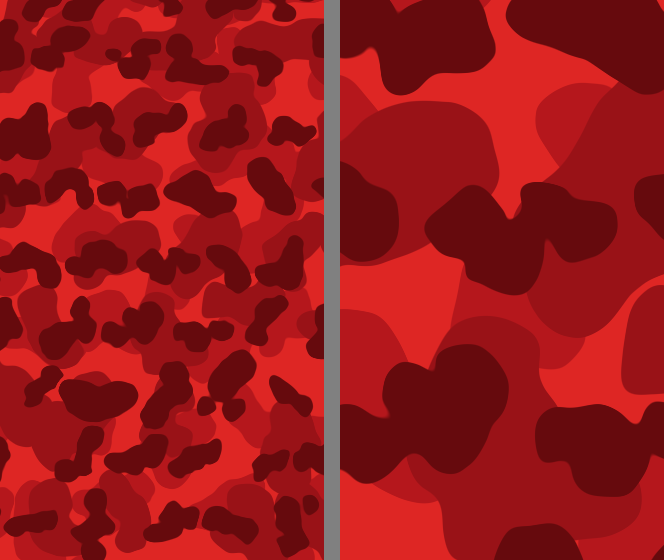
Left: the whole. Right: its middle third, enlarged.
A WebGL 2 fragment shader for this pattern:

```glsl
#version 300 es
precision highp float;
// Red camouflage: three layers of lobed, flat-coloured patches over a bright ground.

uniform vec2 u_resolution;
out vec4 fragColor;

// Colours, from the ground up
const vec3 BRIGHT_RED = vec3(0.87, 0.15, 0.14);
const vec3 MEDIUM_RED = vec3(0.71, 0.09, 0.11);
const vec3 DEEP_RED   = vec3(0.60, 0.07, 0.09);
const vec3 DARK_RED   = vec3(0.40, 0.04, 0.05);

// Cell size of each layer, as a share of the canvas width
const float MEDIUM_CELL = 0.27;
const float DEEP_CELL   = 0.29;
const float DARK_CELL   = 0.205;

// Patch outline growth, in cells: raises the share of a layer
const float MEDIUM_GROW = 0.055;
const float DEEP_GROW   = 0.06;
const float DARK_GROW   = 0.015;

// Patch shape, in cells
const int   LOBES        = 5;
const float LOBE_STEP    = 0.16;
const float LOBE_SPREAD  = 0.36;
const float LOBE_MIN     = 0.10;
const float LOBE_RANGE   = 0.11;
const float LOBE_BLEND   = 0.08;
const float WARP_COARSE  = 0.13;
const float WARP_FINE    = 0.035;
const float DARK_GAP     = 0.06;
const float EDGE_PIXELS  = 0.7;

float hash(vec2 p) {
    return fract(sin(dot(p, vec2(127.1, 311.7))) * 43758.5453);
}

vec2 hash2(vec2 p) {
    return vec2(hash(p), hash(p + vec2(37.4, 11.8)));
}

// Smooth vector noise in -0.5..0.5
vec2 noise2(vec2 p) {
    vec2 i = floor(p), f = fract(p);
    f = f * f * (3.0 - 2.0 * f);
    vec2 low  = mix(hash2(i), hash2(i + vec2(1, 0)), f.x);
    vec2 high = mix(hash2(i + vec2(0, 1)), hash2(i + vec2(1, 1)), f.x);
    return mix(low, high, f.y) - 0.5;
}

float smoothMin(float a, float b, float k) {
    float h = max(k - abs(a - b), 0.0) / k;
    return min(a, b) - 0.25 * h * h * k;
}

// One patch: a wandering chain of discs melted together
float patchDistance(vec2 p, vec2 key) {
    float d = 10.0;
    for (int i = 0; i < LOBES; i++) {
        vec2 r = hash2(key + float(i + 1) * vec2(5.37, 2.71));
        vec2 centre = vec2((float(i) - 0.5 * float(LOBES - 1)) * LOBE_STEP,
                           (r.x - 0.5) * LOBE_SPREAD);
        float radius = LOBE_MIN + LOBE_RANGE * r.y;
        d = smoothMin(d, length(p - centre) - radius, LOBE_BLEND);
    }
    return d;
}

// Distance to a layer of patches on a jittered brick grid, in cells.
// tilt holds the mean angle and its range; a positive gap keeps patches apart.
float layerDistance(vec2 p, float seed, vec2 tilt, float jitter, float gap) {
    vec2 shift = seed * vec2(7.31, 3.17);
    p += WARP_COARSE * noise2(p * 3.0 + shift);
    p += WARP_FINE * noise2(p * 8.0 + shift);
    float nearest = 10.0, second = 10.0;
    for (int y = -1; y <= 1; y++) {
        float row = floor(p.y) + float(y);
        float offset = 0.5 * mod(row, 2.0);
        for (int x = -1; x <= 1; x++) {
            float column = floor(p.x - offset) + float(x);
            vec2 key = vec2(column, row) + shift;
            vec2 centre = vec2(column + offset, row) + 0.5;
            centre += (hash2(key) - 0.5) * jitter;
            vec2 r = hash2(key + vec2(61.7, 23.9));
            float angle = tilt.x + (r.x - 0.5) * tilt.y;
            float size = mix(0.75, 1.15, r.y);
            float c = cos(angle), s = sin(angle);
            vec2 local = mat2(c, -s, s, c) * (p - centre) / size;
            float d = patchDistance(local, key) * size;
            second = min(second, max(d, nearest));
            nearest = min(nearest, d);
        }
    }
    if (gap <= 0.0) return nearest;
    return -smoothMin(-nearest, second - nearest - gap, gap);
}

// Coverage of a patch, with the edge smoothed over about a pixel
float cover(float d, float cell) {
    float edge = EDGE_PIXELS / u_resolution.x;
    return 1.0 - smoothstep(-edge, edge, d * cell);
}

void main() {
    vec2 uv = gl_FragCoord.xy / u_resolution.x;

    float medium = layerDistance(uv / MEDIUM_CELL, 1.0, vec2(0.4, 2.6), 0.45, 0.0) - MEDIUM_GROW;
    float deep = layerDistance(uv / DEEP_CELL, 2.0, vec2(1.1, 2.4), 0.45, 0.0) - DEEP_GROW;
    float dark = layerDistance(uv / DARK_CELL, 3.0, vec2(0.15, 2.3), 0.28, DARK_GAP) - DARK_GROW;

    vec3 color = BRIGHT_RED;
    color = mix(color, MEDIUM_RED, cover(medium, MEDIUM_CELL));
    color = mix(color, DEEP_RED, cover(deep, DEEP_CELL));
    color = mix(color, DARK_RED, cover(dark, DARK_CELL));
    fragColor = vec4(color, 1.0);
}
```
